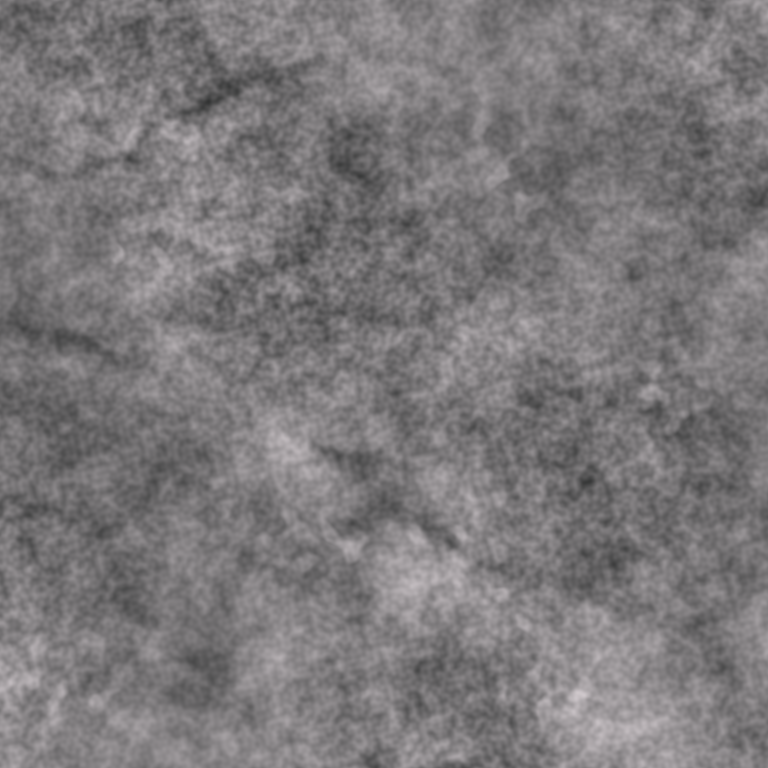
A WebGL 1 fragment shader for this texture:

```glsl
precision highp float;
// Draws a weathered grey stone surface with fine mottling, pale patches and faint dark creases.

uniform vec2 u_resolution;

const vec3 DARK_STONE = vec3(0.340, 0.337, 0.340);
const vec3 PALE_STONE = vec3(0.620, 0.602, 0.612);
const int OCTAVES = 6;

float hash(vec2 cell) {
  vec3 q = fract(cell.xyx * vec3(0.1031, 0.1030, 0.0973));
  q += dot(q, q.yzx + 33.33);
  return fract((q.x + q.y) * q.z);
}

vec2 gradientAt(vec2 cell) {
  float angle = 6.28319 * hash(cell);
  return vec2(cos(angle), sin(angle));
}

// Gradient noise, about -0.7 to 0.7 with a mean of zero.
float noise(vec2 p) {
  vec2 cell = floor(p);
  vec2 f = p - cell;
  vec2 w = f * f * f * (f * (f * 6.0 - 15.0) + 10.0);
  vec2 e = vec2(1.0, 0.0);
  float a = dot(gradientAt(cell), f);
  float b = dot(gradientAt(cell + e.xy), f - e.xy);
  float c = dot(gradientAt(cell + e.yx), f - e.yx);
  float d = dot(gradientAt(cell + e.xx), f - e.xx);
  return mix(mix(a, b, w.x), mix(c, d, w.x), w.y);
}

vec2 rotate(vec2 p, float angle) {
  float c = cos(angle);
  float s = sin(angle);
  return vec2(c * p.x - s * p.y, s * p.x + c * p.y);
}

// Layered noise from broad clouds to fine grain; roughness scales the finer layers.
float mottling(vec2 p, float frequency, float amplitude, float roughness) {
  float sum = 0.0;
  for (int i = 0; i < OCTAVES; i++) {
    float layer = float(i);
    float strength = amplitude * mix(1.0, roughness, smoothstep(1.0, 4.0, layer));
    sum += strength * noise(rotate(p, layer * 0.9) * frequency + 17.3 * layer + 40.0);
    frequency *= 2.05;
    amplitude *= 0.97;
  }
  return sum;
}

// Thin lines along the zero contour of the noise, kept only in some regions.
float creases(vec2 p, float frequency, float width) {
  vec2 warp = 0.02 * vec2(noise(p * 14.0 + 71.0), noise(p * 14.0 + 93.0));
  float line = 1.0 - smoothstep(0.0, width, abs(noise((p + warp) * frequency + 58.0)));
  return line * smoothstep(0.08, 0.35, noise(p * 4.3 + 122.0));
}

// Small rounded nubs gathered in sparse clusters.
float nubs(vec2 p, float frequency) {
  float cluster = smoothstep(0.22, 0.48, noise(p * 5.2 + 143.0));
  return cluster * smoothstep(0.0, 0.35, noise(p * frequency + 31.0));
}

float palePatches(vec2 p, float frequency) {
  return smoothstep(0.2, 0.6, noise(rotate(p, 0.7) * frequency + 205.0));
}

void main() {
  vec2 p = gl_FragCoord.xy / min(u_resolution.x, u_resolution.y);
  float roughness = 1.0 + 0.7 * noise(p * 2.3 + 81.0);

  float tone = 0.5 + mottling(p, 3.0, 0.49, roughness);
  tone += 0.35 * palePatches(p, 4.6);
  tone += 0.5 * nubs(p, 36.0);
  tone -= 0.42 * creases(p, 3.4, 0.07);

  vec3 color = mix(DARK_STONE, PALE_STONE, tone);
  gl_FragColor = vec4(clamp(color, 0.0, 1.0), 1.0);
}
```
